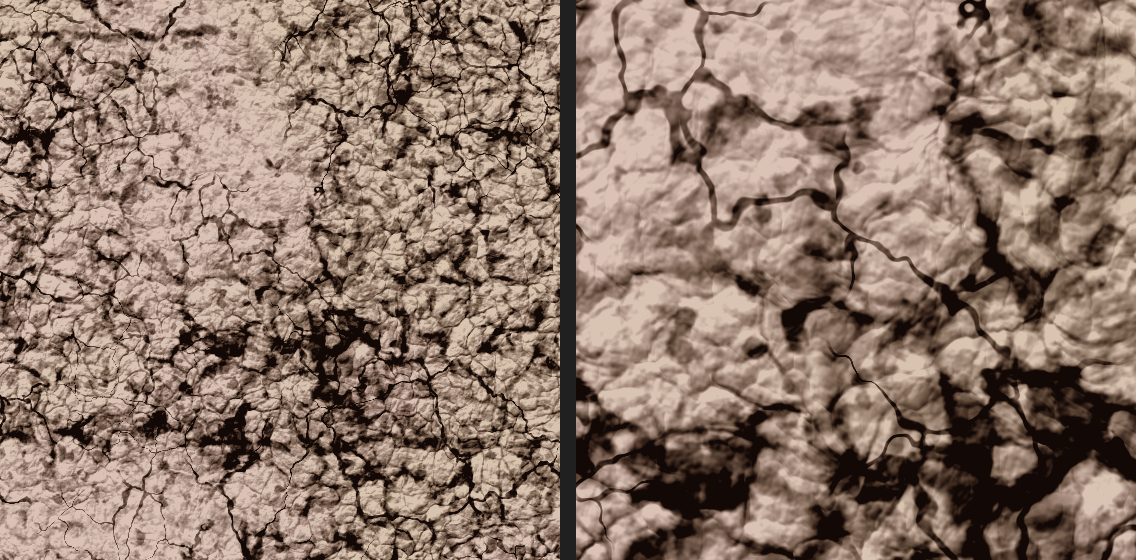
Left, the full canvas; right, a detail of the centre.
Give the GLSL for this texture, as a three.js fragment shader.

```glsl
// Dry, crumbling clay soil: pale crusted patches, lumpy clods, dark hollows and cracks.
// Warped cellular noise shapes clods and cracks, fractal noise adds crumbs and pits;
// a directional slope gives the light, and the summed tone picks a colour from a ramp.

varying vec2 vUv;

const vec3 VOID_BLACK  = vec3(0.07, 0.03, 0.02);
const vec3 DEEP_BROWN  = vec3(0.24, 0.16, 0.12);
const vec3 SHADE_BROWN = vec3(0.40, 0.31, 0.25);
const vec3 MID_CLAY    = vec3(0.54, 0.44, 0.38);
const vec3 DRY_CLAY    = vec3(0.68, 0.58, 0.53);
const vec3 PALE_CLAY   = vec3(0.82, 0.73, 0.67);
const vec3 PINK_TINT   = vec3(1.00, 0.995, 1.01);
const vec3 OLIVE_TINT  = vec3(0.99, 1.00, 0.97);

const float CLOD_SCALE  = 12.0;   // cells across the canvas
const float LUMP_SCALE  = 30.0;
const float CRUMB_SCALE = 76.0;
const float GRAIN_SCALE = 50.0;
const float CRACK_SCALE = 6.0;
const float FINE_CRACK_SCALE = 13.0;
const float SPECKLE_SCALE = 210.0;
const float BASE_TONE   = 1.01;
const float LIGHT_GAIN  = 0.25;
const float SPECKLE     = 0.20;
const float DARKENING   = 0.19;
const float LIGHT_STEP  = 0.0022;
const vec2  LIGHT_DIR   = vec2(-0.42, 0.91);

vec2 hash2(vec2 p) {
  vec3 q = fract(vec3(p.xyx) * vec3(0.1031, 0.1030, 0.0973));
  q += dot(q, q.yzx + 33.33);
  return fract((q.xx + q.yz) * q.zy);
}

float noise(vec2 p) {
  vec2 i = floor(p), f = fract(p);
  f = f * f * (3.0 - 2.0 * f);
  float low  = mix(hash2(i).x, hash2(i + vec2(1.0, 0.0)).x, f.x);
  float high = mix(hash2(i + vec2(0.0, 1.0)).x, hash2(i + 1.0).x, f.x);
  return mix(low, high, f.y);
}

float fbm(vec2 p) {
  float sum = 0.0, gain = 0.533;
  for (int k = 0; k < 4; k++) {
    sum += gain * noise(p);
    p = mat2(1.6, 1.2, -1.2, 1.6) * p + 17.3;
    gain *= 0.5;
  }
  return sum;
}

// x: distance to the nearest cell point, y: gap to the second nearest (0 on borders)
vec2 cells(vec2 p) {
  vec2 i = floor(p), f = fract(p);
  float near = 8.0, next = 8.0;
  for (int y = -1; y <= 1; y++) {
    for (int x = -1; x <= 1; x++) {
      vec2 g = vec2(float(x), float(y));
      float d = length(g + hash2(i + g) - f);
      next = min(next, max(near, d));
      near = min(near, d);
    }
  }
  return vec2(near, next - near);
}

vec2 warp(vec2 p, float scale, float amount) {
  vec2 q = p * scale;
  return p + amount * (vec2(fbm(q), fbm(q + 41.7)) - 0.5);
}

float blob(vec2 p, vec2 centre, vec2 radius) {
  vec2 d = (p - centre) / radius;
  return exp(-dot(d, d));
}

// x: surface height, y: clod border gap, z: lump border gap
vec3 relief(vec2 p, float rough) {
  vec2 q = warp(warp(p, 13.0, 0.05), 60.0, 0.011);
  vec2 clod  = cells(q * CLOD_SCALE);
  vec2 lump  = cells(q * LUMP_SCALE + 7.1);
  vec2 crumb = cells(q * CRUMB_SCALE + 3.7);
  float height = rough * 0.42 * (1.0 - clod.x * clod.x) / CLOD_SCALE;
  height += rough * 0.50 * (1.0 - lump.x * lump.x) / LUMP_SCALE;
  height += (0.25 + 0.35 * rough) * (1.0 - crumb.x * crumb.x) / CRUMB_SCALE;
  height += (0.50 + 0.55 * rough) * fbm(p * GRAIN_SCALE) / GRAIN_SCALE;
  return vec3(height, clod.y, lump.y);
}

// Broken dark line along cell borders, with a width that swells and fades
float crack(vec2 p, float scale, float width, float cover) {
  float gap = cells(warp(p, 20.0, 0.06) * scale + 2.3).y;
  float swell = width * (0.2 + 1.6 * noise(p * 14.0 + 5.0));
  float present = smoothstep(cover, cover + 0.08, fbm(p * 5.0 + scale));
  return present * (1.0 - smoothstep(swell * 0.5, swell * 1.3, gap));
}

// Shadow under a long, ragged horizontal step in the ground
float ledge(vec2 p, float level, float width) {
  float d = abs(p.y - level - 0.09 * (fbm(p * 7.0 + level) - 0.5));
  return (1.0 - smoothstep(0.3 * width, width, d)) * smoothstep(0.40, 0.56, fbm(p * 26.0));
}

vec3 soilRamp(float tone) {
  float t = tone * 5.0;
  vec3 c = mix(VOID_BLACK, DEEP_BROWN, clamp(t, 0.0, 1.0));
  c = mix(c, SHADE_BROWN, clamp(t - 1.0, 0.0, 1.0));
  c = mix(c, MID_CLAY, clamp(t - 2.0, 0.0, 1.0));
  c = mix(c, DRY_CLAY, clamp(t - 3.0, 0.0, 1.0));
  return mix(c, PALE_CLAY, clamp(t - 4.0, 0.0, 1.25));
}

void main() {
  vec2 p = vUv;

  // Regions: smooth pale crust and dark broken ground
  float patches = fbm(p * 7.0 + 9.0) - 0.5;
  float crust = blob(p, vec2(0.42, 0.74), vec2(0.20, 0.23)) + blob(p, vec2(0.20, 0.06), vec2(0.32, 0.13))
              + 0.8 * blob(p, vec2(0.15, 0.97), vec2(0.30, 0.09));
  crust = clamp(crust + 0.7 * patches, 0.0, 1.0);
  float dark = blob(p, vec2(0.62, 0.45), vec2(0.24, 0.12)) + blob(p, vec2(0.62, 0.22), vec2(0.28, 0.13))
             + 0.6 * blob(p, vec2(0.10, 0.22), vec2(0.40, 0.035)) + 0.4 * blob(p, vec2(0.75, 0.82), vec2(0.24, 0.18));
  dark = clamp(dark - 0.5 * patches, 0.0, 1.0);
  float rough = 1.0 - 0.8 * crust;

  // Light on the slopes
  vec3 ground = relief(p, rough);
  float slope = (ground.x - relief(p + LIGHT_DIR * LIGHT_STEP, rough).x) / LIGHT_STEP;
  float tone = BASE_TONE + LIGHT_GAIN * clamp(slope, -1.3, 1.0) - DARKENING * dark;

  // Crevices, pits, speckle and hollows
  float broken = smoothstep(0.38, 0.62, fbm(p * 18.0 + 4.0));
  tone -= 0.65 * rough * broken * (1.0 - smoothstep(0.0, 0.19, ground.y));
  tone -= 0.42 * rough * (1.0 - 0.5 * broken) * (1.0 - smoothstep(0.0, 0.22, ground.z));
  float pit = fbm(p * 48.0 + 11.0) + 0.08 * crust;
  tone -= 0.46 * (1.0 - smoothstep(0.30, 0.46, pit));
  tone += 0.30 * (fbm(p * 95.0 + 23.0) - 0.5) + SPECKLE * (noise(p * SPECKLE_SCALE) - 0.5);
  float hollow = fbm(warp(p, 30.0, 0.03) * 21.0) + 0.35 * ground.y - 0.13 * dark;
  tone -= 0.7 * (1.0 - smoothstep(0.23, 0.33, hollow));

  // Cracks and ledges
  float cracks = max(crack(p, CRACK_SCALE, 0.032, 0.44), 0.75 * crack(p, FINE_CRACK_SCALE, 0.045, 0.50));
  float steps = max(ledge(p, 0.215, 0.014), ledge(p, 0.94, 0.012) * (1.0 - smoothstep(0.35, 0.5, p.x)));
  tone -= 0.8 * max(cracks, 0.8 * steps);

  vec3 tint = mix(PINK_TINT, OLIVE_TINT, smoothstep(0.35, 0.7, fbm(p * 3.0 + 31.0) + 0.25 * (p.x - 0.5)));
  gl_FragColor = vec4(clamp(soilRamp(tone) * tint, 0.0, 1.0), 1.0);
}
```
